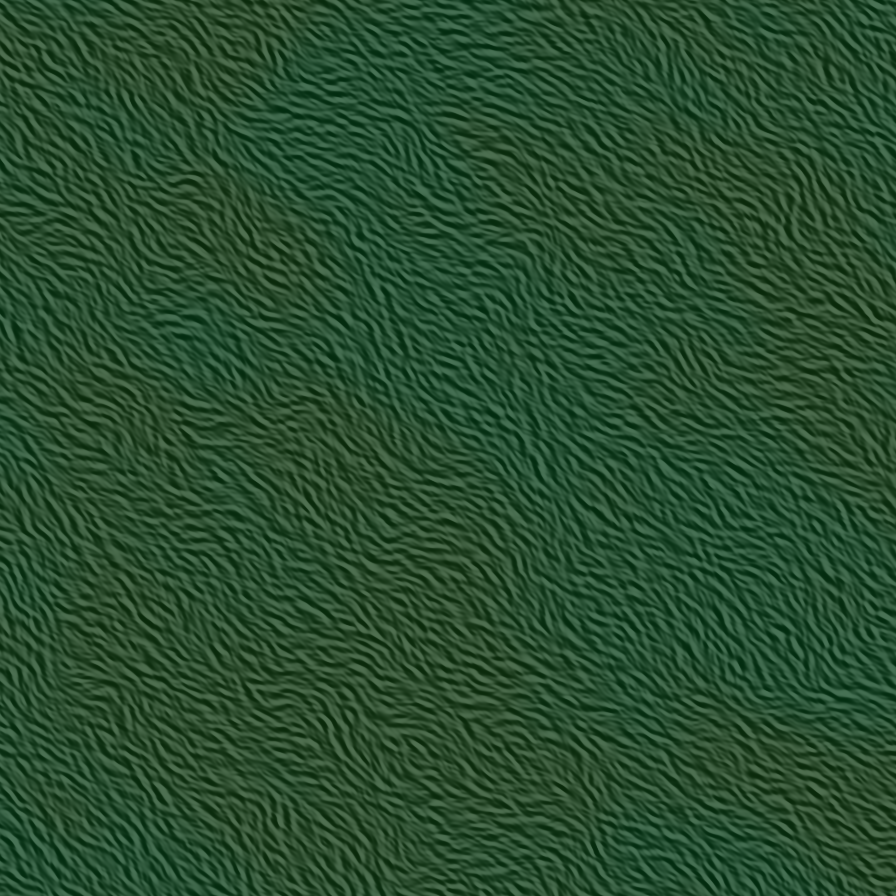
Reproduce this texture procedurally as a Shadertoy shader.

```glsl
float hash(vec2 p) {
    return fract(sin(dot(p, vec2(127.1, 311.7))) * 43758.5453);
}

float valueNoise(vec2 p) {
    vec2 cell = floor(p), f = fract(p);
    vec2 w = f * f * (3.0 - 2.0 * f);
    return mix(mix(hash(cell), hash(cell + vec2(1, 0)), w.x),
               mix(hash(cell + vec2(0, 1)), hash(cell + vec2(1, 1)), w.x), w.y);
}

// Sum of short, scattered wave packets: x runs along the wrinkles, y across
float wrinkles(vec2 p, float bend) {
    vec2 stretch = vec2(0.56, 1.0);
    vec2 q = p * stretch, home = floor(q);
    float sum = 0.0;
    for (int y = -1; y <= 1; y++)
    for (int x = -1; x <= 1; x++)
    for (int k = 0; k < 2; k++) {
        vec2 cell = home + vec2(x, y);
        vec2 seed = cell + 37.3 * float(k);
        vec2 center = cell + vec2(hash(seed + 1.7), hash(seed + 5.2));
        vec2 offset = q - center;
        float angle = bend + 0.9 * (hash(seed + 9.4) - 0.5);
        float frequency = mix(0.92, 1.42, hash(seed + 13.8));
        float phase = hash(seed + 21.6);
        float wave = dot(offset / stretch, vec2(sin(angle), cos(angle))) * frequency;
        sum += exp(-3.5 * dot(offset, offset)) * cos(6.2832 * (wave + phase));
    }
    return sum;
}

void mainImage(out vec4 fragColor, in vec2 fragCoord) {
    vec2 uv = fragCoord / iResolution.xy;

    // Axes along and across the wrinkles, which fall to the right
    vec2 p = vec2(dot(uv, vec2(0.8, -0.6)), dot(uv, vec2(0.6, 0.8))) + 2.0;

    // Local change of direction, then coarse wrinkles with a finer grain
    float bend = 0.9 * (valueNoise(p * 16.0) - 0.5);
    float relief = wrinkles(p * 70.0, bend) + 0.38 * wrinkles(p * 122.0 + 50.0, bend);
    float shade = 0.14 * tanh(1.1 * relief);

    // Broad, faint drift between olive and bluish green
    float drift = 0.65 * valueNoise(p * vec2(5.0, 8.0))
                + 0.35 * valueNoise(p * vec2(11.0, 17.0) + 41.0);
    vec3 olive = vec3(0.176, 0.299, 0.178);
    vec3 bluishGreen = vec3(0.144, 0.309, 0.198);

    vec3 color = mix(olive, bluishGreen, smoothstep(0.2, 0.8, drift)) + shade;
    fragColor = vec4(clamp(color, 0.0, 1.0), 1.0);
}
```
